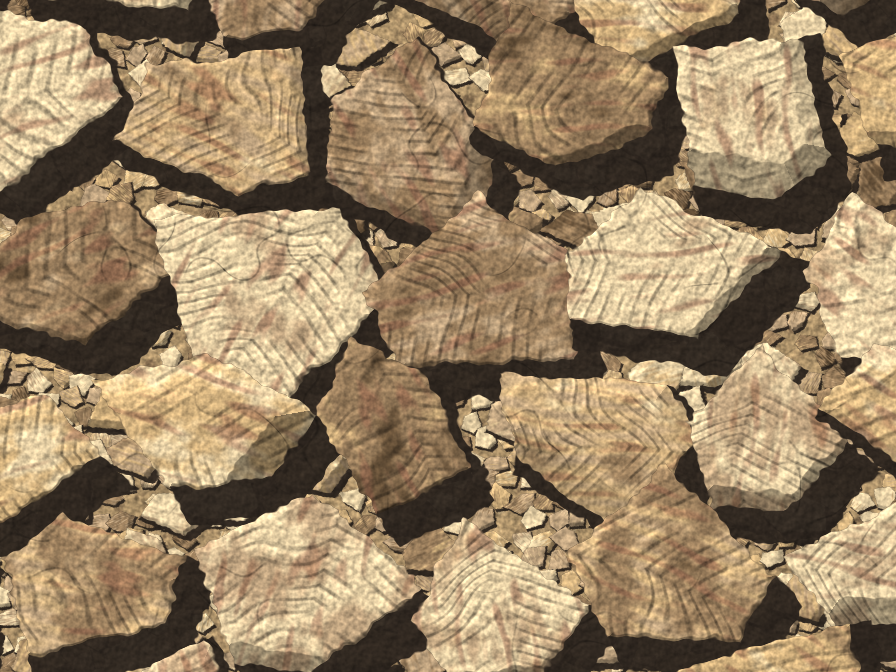
Write a WebGL 1 fragment shader that draws this texture.

```glsl
precision highp float;
// Sunlit rubble: angular rock slabs with fern-like ribs over gravel and hard shadow.
// Each layer scatters jittered convex polygons on a staggered grid, each polygon
// with bevelled sides and a cast shadow; gradient noise adds stain, grain and relief.
uniform vec2 u_resolution;

const vec3 SHADOW = vec3(0.17, 0.14, 0.115);
const vec3 UMBER  = vec3(0.38, 0.30, 0.21);
const vec3 BROWN  = vec3(0.60, 0.49, 0.36);
const vec3 SAND   = vec3(0.75, 0.64, 0.50);
const vec3 OCHRE  = vec3(0.82, 0.69, 0.49);
const vec3 CREAM  = vec3(0.91, 0.82, 0.65);
const vec3 RUST   = vec3(0.50, 0.32, 0.25);
const vec2 SUN_TRAVEL = vec2(0.55, -0.84);
const vec2 SLAB_CELL = vec2(0.285, 0.235);
const float SLAB_SHADOW = 0.26;
const float GRAVEL_SHADOW = 0.16;
const float RIB_DEPTH = 0.24;
const float RELIEF = 0.50;
const float JITTER = 0.36;
const float TAU = 6.28319;

float hash(vec2 p) {
  vec3 q = fract(p.xyx * 0.1031);
  q += dot(q, q.yzx + 33.33);
  return fract((q.x + q.y) * q.z);
}

vec2 gradient(vec2 p) {
  float a = TAU * hash(p);
  return vec2(cos(a), sin(a));
}

float noise(vec2 p) {
  vec2 i = floor(p), f = fract(p);
  vec2 u = f * f * f * (f * (f * 6.0 - 15.0) + 10.0);
  vec2 e = vec2(1.0, 0.0);
  float low = mix(dot(gradient(i), f), dot(gradient(i + e), f - e), u.x);
  float high = mix(dot(gradient(i + e.yx), f - e.yx), dot(gradient(i + 1.0), f - 1.0), u.x);
  return mix(low, high, u.y);
}

float fbm(vec2 p) {
  float sum = 0.0, amp = 0.6;
  for (int i = 0; i < 4; i++) {
    sum += amp * noise(p);
    p = mat2(1.6, 1.2, -1.2, 1.6) * p + 7.3;
    amp *= 0.6;
  }
  return sum;
}

// Dark to light rock colours; hue moves the middle between grey sand and ochre.
vec3 rockColor(float tone, float hue) {
  vec3 c = mix(UMBER, BROWN, smoothstep(0.0, 0.2, tone));
  c = mix(c, mix(SAND, OCHRE, hue), smoothstep(0.25, 0.42, tone));
  return mix(c, CREAM, smoothstep(0.58, 0.78, tone));
}

// Slanted ribs on both sides of a midrib: dark grooves with lit lips.
float fernRibs(vec2 q, vec2 axis, vec2 key) {
  vec2 leaf = vec2(dot(q, axis), dot(q, vec2(-axis.y, axis.x)));
  leaf += 0.12 * noise(q * 2.5 + key);
  float side = abs(leaf.y - 0.3 * (hash(key + 8.1) - 0.5));
  float wave = fract((leaf.x - 0.6 * side) * mix(8.0, 13.0, hash(key + 4.7)));
  float groove = 1.0 - smoothstep(0.03, 0.2, abs(wave - 0.4));
  float lip = 1.0 - smoothstep(0.0, 0.22, abs(wave - 0.68));
  float midrib = 1.0 - smoothstep(0.0, 0.025, side);
  float worn = smoothstep(-0.2, 0.2, noise(q * 3.5 + key + 3.0) + 0.05);
  return worn * (0.45 * lip - groove - 0.5 * midrib);
}

void scatter(inout vec3 col, vec2 p, vec2 cell, float seed, float density,
             float shadowLength, float ribs, float relief) {
  vec2 g = p / cell;
  vec2 reach = SUN_TRAVEL * shadowLength;
  float aa = 0.8 / (u_resolution.y * cell.y);
  float wobble = 0.05 * noise(g * 5.0 + seed) + 0.025 * noise(g * 17.0);
  float stain = fbm(p * 9.0 + seed);
  for (int j = 0; j < 3; j++) {
    float row = floor(g.y) + 1.0 - float(j);
    float shift = 0.5 * mod(row, 2.0);
    for (int i = 0; i < 3; i++) {
      vec2 id = vec2(floor(g.x - shift) + float(i) - 1.0, row);
      vec2 key = id + seed;
      if (hash(key + 5.3) > density) continue;
      vec2 offset = vec2(hash(key + 1.7), hash(key + 9.2)) - 0.5;
      vec2 q = g - id - vec2(0.5 + shift, 0.5) - JITTER * offset;
      float size = mix(0.37, 0.50, hash(key + 2.9));
      float turn = TAU * hash(key + 6.4);
      vec2 axis = vec2(cos(turn), sin(turn));
      // Intersect half planes for the outline, its shadow and the bevels.
      float body = -9.0, shade = -9.0, bevel = -9.0;
      vec2 bevelNormal = axis;
      for (int k = 0; k < 5; k++) {
        float h = hash(key * 3.1 + float(k) * 11.7);
        float a = turn + (float(k) + 0.6 * (h - 0.5)) * TAU / 5.0;
        vec2 n = vec2(cos(a), sin(a));
        float edge = dot(q, n) - size * mix(0.8, 1.15, abs(dot(n, axis))) + wobble;
        float width = 0.02 + 0.22 * pow(fract(h * 7.3), 4.0);
        body = max(body, edge);
        shade = max(shade, edge - max(0.0, dot(n, reach)));
        if (edge + width > bevel) { bevel = edge + width; bevelNormal = n; }
      }
      col = mix(col, SHADOW * (1.0 + 0.4 * relief), 0.96 * (1.0 - smoothstep(-aa, aa, shade)));
      if (body > aa) continue;
      float streak = noise(vec2(dot(q, axis) * 3.0, dot(q, axis.yx * vec2(-1.0, 1.0)) * 14.0) + key);
      float tone = mix(0.14, 0.88, hash(key + 7.7)) + 0.55 * stain + 0.2 * streak;
      vec3 rock = rockColor(tone, smoothstep(0.3, 0.7, hash(key + 3.3) + 0.5 * streak));
      rock = mix(rock, RUST, 0.5 * ribs * smoothstep(0.12, 0.45, streak - 0.4 * stain));
      float light = 1.0 + RELIEF * relief;
      if (ribs > 0.0) light += ribs * RIB_DEPTH * fernRibs(q, axis, key);
      float facing = -dot(bevelNormal, SUN_TRAVEL);
      light *= 1.0 + smoothstep(-aa, 2.0 * aa, bevel) * (facing > 0.0 ? 0.14 : 0.42) * facing;
      col = mix(col, rock * light, 1.0 - smoothstep(-aa, aa, body));
    }
  }
}

void main() {
  vec2 p = gl_FragCoord.xy / u_resolution.y;
  // Relief is the height difference along the sun direction, plus fine cracks.
  float relief = fbm(p * 38.0) - fbm(p * 38.0 + 0.22 * SUN_TRAVEL);
  relief += 0.4 * noise(p * 170.0);
  float crack = 1.0 - smoothstep(0.0, 0.035, abs(noise(p * 13.0 + 4.0)));
  relief -= 0.5 * crack * smoothstep(0.0, 0.3, noise(p * 7.0 + 31.0));

  vec3 col = rockColor(0.45 + 0.5 * fbm(p * 30.0), 0.8) * (0.85 + RELIEF * relief);
  scatter(col, p, vec2(0.036, 0.030), 17.0, 0.85, GRAVEL_SHADOW, 0.0, relief);
  scatter(col, p, vec2(0.085, 0.070), 53.0, 0.45, GRAVEL_SHADOW, 0.0, relief);
  scatter(col, p, SLAB_CELL, 91.0, 0.94, SLAB_SHADOW, 1.0, relief);
  gl_FragColor = vec4(clamp(col, 0.0, 1.0), 1.0);
}
```
